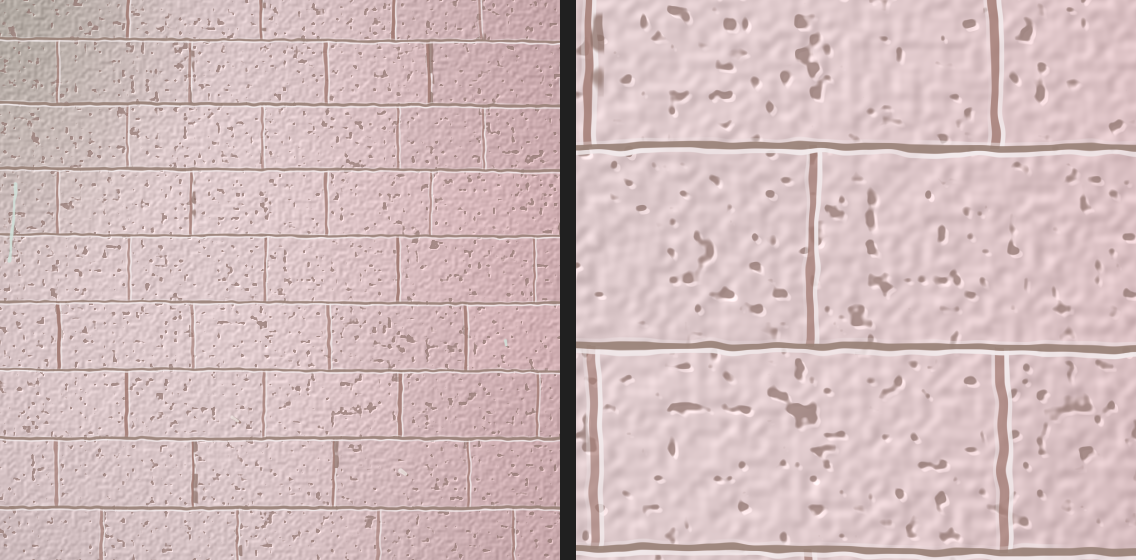
Left, the full canvas; right, a detail of the centre.
Write a Shadertoy shader that draws this texture.

```glsl
// Painted pink concrete block wall: nine courses, pitted faces, shadowed joints.

float hash(vec2 p) {
    vec3 q = fract(p.xyx * vec3(0.1031, 0.1030, 0.0973));
    q += dot(q, q.yzx + 33.33);
    return fract((q.x + q.y) * q.z);
}

float noise(vec2 p) {
    vec2 i = floor(p), f = fract(p);
    f = f * f * (3.0 - 2.0 * f);
    return mix(mix(hash(i), hash(i + vec2(1, 0)), f.x),
               mix(hash(i + vec2(0, 1)), hash(i + vec2(1, 1)), f.x), f.y);
}

// Height of the rough block surface
float relief(vec2 p) {
    return 0.65 * noise(p * 165.0) + 0.35 * noise(p * 83.0 + 40.0);
}

// Small irregular holes, denser in some patches
float pits(vec2 p) {
    float density = 0.09 * noise(p * 17.0 + 9.0);
    return smoothstep(0.77, 0.88, 0.75 * noise(p * 118.0 + 70.0)
                      + 0.25 * noise(p * 230.0) + density);
}

// Soft-edged stripe of the given half width
float band(float d, float halfWidth) {
    float px = 0.8 / iResolution.y;
    return 1.0 - smoothstep(halfWidth - px, halfWidth + px, abs(d));
}

float segment(vec2 p, vec2 a, vec2 b) {
    vec2 ab = b - a;
    return length(p - a - ab * clamp(dot(p - a, ab) / dot(ab, ab), 0.0, 1.0));
}

// Recessed joint: dark groove, lit lip after it, faint lip before it
vec3 drawJoint(vec3 color, float d, float halfWidth, float depth, float wear, vec3 shadow) {
    vec3 lip = vec3(0.95, 0.92, 0.925);
    color = mix(color, lip, (0.6 + 0.4 * wear) * band(d - halfWidth - 0.0014, 0.0015));
    color = mix(color, lip, 0.55 * wear * band(d + halfWidth + 0.001, 0.0011));
    return mix(color, shadow, depth * band(d, halfWidth));
}

void mainImage(out vec4 fragColor, in vec2 fragCoord) {
    vec2 p = fragCoord / iResolution.xy;
    p.y = 1.0 - p.y;   // measured downward from the top course

    // Ragged edges for the joints
    vec2 ragged = p + 0.0028 * (vec2(noise(p * 75.0), noise(p * 75.0 + 31.0)) - 0.5)
                    + 0.0030 * (vec2(noise(p * 13.0), noise(p * 9.0 + 57.0)) - 0.5);

    // Courses grow slightly taller downward; their beds tilt a little
    float row = 0.0, bed = 0.0, bedDist = 1.0;
    for (int i = 0; i < 8; i++) {
        float k = float(i);
        float y = 0.069 + 0.1145 * k + 0.00073 * k * k + 0.005 * p.x * (1.0 - k / 9.0);
        float d = ragged.y - y;
        row += step(0.0, d);
        if (abs(d) < abs(bedDist)) { bedDist = d; bed = k; }
    }

    // Upright joints in running bond; upper courses hold one short block
    float start = mod(row, 2.0) > 0.5 ? 0.102 : 0.229;
    if (row > 7.5) start = 0.180;
    float blockWidth = 0.238 + 0.001 * row;
    float cut = row < 3.5 ? 0.055 + 0.03 * (1.0 - mod(row, 2.0)) : 0.0;
    float block = 0.0, joint = 0.0, jointDist = 1.0;
    for (int i = 0; i < 5; i++) {
        float k = float(i);
        float x = start + k * blockWidth - cut * step(2.5, k);
        x += 0.006 * (hash(vec2(row, k) + 3.0) - 0.5);
        float d = ragged.x - x;
        block += step(0.0, d);
        if (abs(d) < abs(jointDist)) { jointDist = d; joint = k; }
    }

    // Paint: pale at the middle left, deeper pink at right, grey at upper left
    vec3 color = mix(vec3(0.855, 0.777, 0.785), vec3(0.825, 0.69, 0.705),
                     smoothstep(0.35, 1.05, p.x));
    color = mix(color, vec3(0.74, 0.705, 0.675), smoothstep(0.6, 0.0, length(p * vec2(1.4, 1.0))));
    color *= 1.02 - 0.17 * dot(p - 0.5, p - 0.5);
    color *= 0.985 + 0.03 * hash(vec2(row, block) + 11.0);

    // Grain lit from the upper left, then pits with a bright far edge
    vec2 e = vec2(0.0013);
    color += 0.20 * (relief(p + e) - relief(p - e));
    color += 0.10 * pits(p - 1.5 * e);
    color = mix(color, vec3(0.58, 0.475, 0.455), 0.8 * pits(p));

    // Joints vary in width, depth and lip wear
    vec2 id = vec2(row, joint);
    float wear = noise(p * 38.0 + 21.0);
    float width = 0.0014 + 0.0014 * hash(id + 5.0) + 0.0007 * noise(p * 24.0);
    color = drawJoint(color, jointDist, width, 0.6 + 0.4 * hash(id + 17.0), wear,
                      vec3(0.64, 0.49, 0.46));
    // Crumbled edge beside a few upright joints
    float crumble = step(0.72, hash(id + 29.0)) * smoothstep(0.52, 0.72, noise(p * 95.0));
    color = mix(color, vec3(0.56, 0.45, 0.42), 0.75 * crumble * band(jointDist - 0.005, 0.004));
    width = 0.0016 + 0.0009 * hash(vec2(bed, 41.0)) + 0.0006 * noise(p * vec2(9, 30));
    color = drawJoint(color, bedDist, width, 0.92, wear, vec3(0.60, 0.51, 0.47));

    // Pale scrape and chips, each with a small shadow
    vec4 marks[4] = vec4[4](vec4(0.028, 0.33, 0.017, 0.465), vec4(0.901, 0.608, 0.902, 0.615),
                            vec4(0.414, 0.744, 0.427, 0.753), vec4(0.717, 0.840, 0.725, 0.846));
    for (int i = 0; i < 4; i++) {
        float d = segment(ragged, marks[i].xy, marks[i].zw);
        float shade = segment(ragged - vec2(0.003, 0.002), marks[i].xy, marks[i].zw);
        vec3 chip = i < 2 ? vec3(0.82, 0.89, 0.86) : vec3(0.94, 0.90, 0.89);
        if (i > 1) color = mix(color, vec3(0.53, 0.42, 0.38), 0.8 * band(shade, 0.0025));
        color = mix(color, chip, 0.85 * band(d, 0.0015 + 0.0025 * noise(p * 60.0)));
    }

    fragColor = vec4(clamp(color, 0.0, 1.0), 1.0);
}
```
